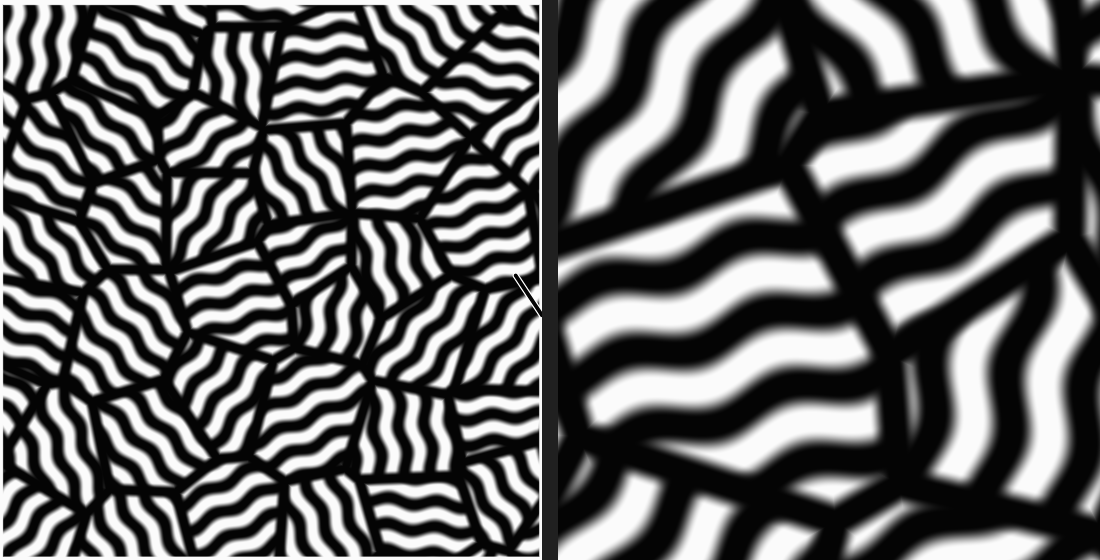
Left, the full canvas; right, a detail of the centre.
This pattern is drawn by a WebGL 2 fragment shader. Its source:

```glsl
#version 300 es
precision highp float;

uniform vec2 u_resolution;
out vec4 fragColor;

const float PI = 3.14159265;
const float BLACK = 0.015;
const float WHITE = 0.985;

float hash(vec2 p, float seed) {
    vec3 q = fract(vec3(p.xyx) * 0.1031 + seed * 0.137);
    q += dot(q, q.yzx + 33.33);
    return fract((q.x + q.y) * q.z);
}

// Jittered centre of a grid cell
vec2 cellSite(vec2 cell, float jitter) {
    vec2 random = vec2(hash(cell, 1.0), hash(cell, 2.0));
    return cell + 0.5 + jitter * (random - 0.5);
}

// Voronoi patch: xy = cell id, z = distance to the nearest border
vec3 voronoiPatch(vec2 p, float jitter) {
    vec2 base = floor(p);
    vec2 nearestCell = base;
    vec2 nearestOffset = vec2(8.0);
    for (int y = -2; y <= 2; y++) {
        for (int x = -2; x <= 2; x++) {
            vec2 cell = base + vec2(x, y);
            vec2 offset = cellSite(cell, jitter) - p;
            if (dot(offset, offset) < dot(nearestOffset, nearestOffset)) {
                nearestOffset = offset;
                nearestCell = cell;
            }
        }
    }
    float border = 8.0;
    for (int y = -2; y <= 2; y++) {
        for (int x = -2; x <= 2; x++) {
            vec2 offset = cellSite(nearestCell + vec2(x, y), jitter) - p;
            vec2 between = offset - nearestOffset;
            if (dot(between, between) > 0.0001) {
                vec2 middle = 0.5 * (offset + nearestOffset);
                border = min(border, dot(middle, normalize(between)));
            }
        }
    }
    return vec3(nearestCell, border);
}

// Neighbouring patches alternate between lying and standing stripes
float stripeAngle(vec2 cell, float spread) {
    float upright = mod(cell.x + cell.y, 2.0);
    return PI * (0.5 * upright + spread * (hash(cell, 3.0) - 0.5));
}

// Parallel wavy stripes, 1 on the stripe and 0 between
float wavyStripes(vec2 p, float angle, vec2 phase, float period, float wavelength, float amplitude) {
    vec2 along = vec2(cos(angle), sin(angle));
    float wave = sin(2.0 * PI * (dot(p, along) / wavelength + phase.x));
    float across = dot(p, vec2(-along.y, along.x)) + amplitude * wave;
    float offAxis = abs(fract(across / period + phase.y) - 0.5);
    return 1.0 - smoothstep(0.115, 0.385, offAxis);
}

float segmentDistance(vec2 p, vec2 a, vec2 b) {
    vec2 ab = b - a;
    return length(p - a - ab * clamp(dot(p - a, ab) / dot(ab, ab), 0.0, 1.0));
}

float disc(float dist, float radius, float blur) {
    return 1.0 - smoothstep(radius - blur, radius + blur, dist);
}

void main() {
    vec2 p = gl_FragCoord.xy / u_resolution.y;
    float width = u_resolution.x / u_resolution.y;

    // Striped patches parted by dark gaps
    float cellsPerHeight = 6.0;
    vec3 region = voronoiPatch(p * cellsPerHeight + 17.0, 0.8);
    vec2 phase = vec2(hash(region.xy, 4.0), hash(region.xy, 5.0));
    float angle = stripeAngle(region.xy, 0.62);
    float stripes = wavyStripes(p, angle, phase, 0.046, 0.086, 0.0052);
    float inside = smoothstep(0.005, 0.015, region.z / cellsPerHeight);
    float shade = mix(BLACK, WHITE, stripes * inside);

    // Thin pale margin
    vec2 low = p - vec2(0.0055, 0.006);
    vec2 high = vec2(width - 0.005, 0.991) - p;
    float edge = min(min(low.x, low.y), min(high.x, high.y));
    shade = mix(WHITE, shade, smoothstep(-0.0015, 0.0015, edge));

    // Dark slanted stroke with a pale rim
    float stroke = segmentDistance(p, vec2(width - 0.047, 0.508), vec2(width, 0.437));
    shade = mix(shade, WHITE, disc(stroke, 0.0056, 0.001));
    shade = mix(shade, BLACK, disc(stroke, 0.0034, 0.001));

    fragColor = vec4(vec3(shade), 1.0);
}
```
